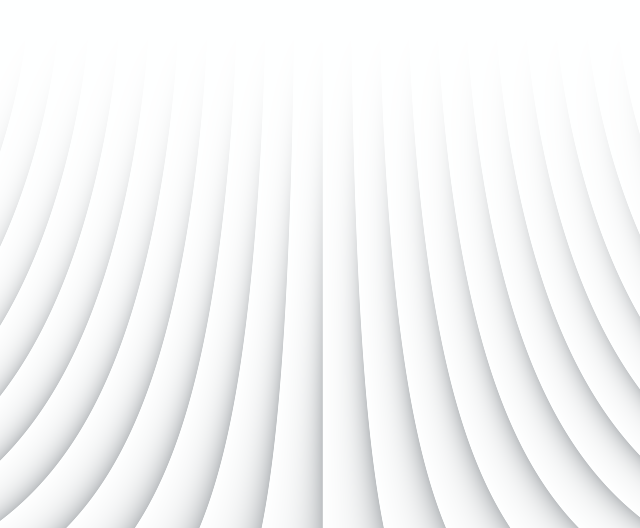
Give the GLSL for this background, as a WebGL 1 fragment shader.

```glsl
precision highp float;

uniform vec2 u_resolution;

const vec3 PAPER = vec3(0.998, 1.0, 1.0);
const vec3 SHADOW_TINT = vec3(1.0, 0.96, 0.92);
const float CENTER_X = 0.505;
const float TOP_DENSITY = 11.25;
const float DENSITY_LOSS = 6.0;
const float EDGE_BEND = 0.4;
const float SHADOW_DEPTH = 0.27;

// Fold coordinate: whole numbers lie on the fold edges.
// side runs from -1 to 1 across, drop from 0 at the top to 1 at the bottom.
float foldCoord(float side, float drop) {
  float density = TOP_DENSITY - DENSITY_LOSS * pow(drop, 1.5);
  return side * density - EDGE_BEND * side * side * side;
}

// Change of the fold coordinate across one pixel.
float pixelSpan(float side, float drop, vec2 resolution) {
  vec2 pixel = vec2(2.0, 1.0) / resolution;
  float here = foldCoord(side, drop);
  float across = foldCoord(side + pixel.x, drop) - here;
  float down = foldCoord(side, drop + pixel.y) - here;
  return length(vec2(across, down));
}

// Rounded falloff from a lit left edge to a dark right edge.
float foldShade(float fold, float span) {
  float f = fract(fold);
  float shade = 0.25 * f + 0.75 * pow(f, 4.0);
  return shade * (1.0 - smoothstep(1.0 - span, 1.0, f));
}

// Shadows fade out towards the top.
float shadowStrength(float drop) {
  return SHADOW_DEPTH * smoothstep(0.03, 0.88, drop);
}

void main() {
  vec2 uv = gl_FragCoord.xy / u_resolution;
  float side = (uv.x - CENTER_X) * 2.0;
  float drop = 1.0 - uv.y;

  float fold = foldCoord(side, drop);
  float span = pixelSpan(side, drop, u_resolution);
  float shadow = shadowStrength(drop) * foldShade(fold, span);

  gl_FragColor = vec4(PAPER - shadow * SHADOW_TINT, 1.0);
}
```
